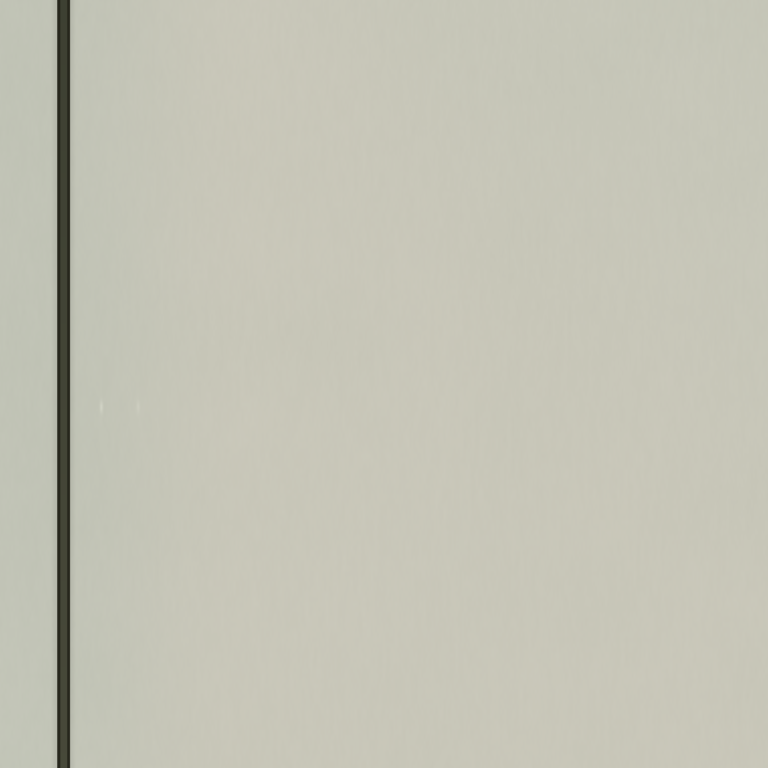
A WebGL 1 fragment shader for this texture:

```glsl
precision highp float;
// Pale grey-green painted panel with a dark vertical groove near the left side.
uniform vec2 u_resolution;

float hash(vec2 p) {
  vec3 q = fract(vec3(p.xyx) * 0.1031);
  q += dot(q, q.yzx + 33.33);
  return fract((q.x + q.y) * q.z);
}

float valueNoise(vec2 p) {
  vec2 cell = floor(p);
  vec2 f = fract(p);
  f = f * f * (3.0 - 2.0 * f);
  return mix(mix(hash(cell), hash(cell + vec2(1.0, 0.0)), f.x),
             mix(hash(cell + vec2(0.0, 1.0)), hash(cell + vec2(1.0, 1.0)), f.x), f.y);
}

// Smooth-edged vertical strip from left to right.
float strip(float x, float left, float right, float blur) {
  return smoothstep(left - blur, left + blur, x) * (1.0 - smoothstep(right - blur, right + blur, x));
}

void main() {
  vec2 uv = gl_FragCoord.xy / u_resolution;
  float edgeBlur = max(0.0011, 0.7 / u_resolution.x);

  // Paint: cooler beside the groove and at the upper right, warmer in the middle.
  vec3 color = mix(vec3(0.755, 0.765, 0.712), vec3(0.784, 0.778, 0.724), smoothstep(0.05, 0.32, uv.x));
  color = mix(color, vec3(0.772, 0.776, 0.722), 0.7 * smoothstep(1.1, 1.9, uv.x + uv.y));
  color += 0.008 * smoothstep(0.3, 0.0, uv.y) * smoothstep(0.25, 0.0, uv.x);

  // Soft mottling and faint upright grain.
  color += 0.007 * (valueNoise(uv * 9.0) - 0.5) * vec3(1.0, 0.6, 0.8);
  color += 0.006 * (valueNoise(uv * vec2(190.0, 42.0)) - 0.5);
  color += 0.005 * (valueNoise(uv * vec2(380.0, 150.0) + 17.0) - 0.5);

  // Groove: shaded rims, dark walls and a slightly lighter floor.
  color *= 1.0 - 0.05 * strip(uv.x, 0.069, 0.096, 0.004);
  color = mix(color, vec3(0.15, 0.15, 0.11), strip(uv.x, 0.0745, 0.0912, edgeBlur));
  vec3 floorColor = mix(vec3(0.28, 0.285, 0.225), vec3(0.24, 0.25, 0.195), uv.y);
  color = mix(color, floorColor, strip(uv.x, 0.0785, 0.0875, edgeBlur));

  // Two tiny pale chips in the paint.
  for (int i = 0; i < 2; i++) {
    float n = float(i);
    vec2 offset = (uv - vec2(0.132 + 0.048 * n, 0.470)) / vec2(0.0022, 0.008);
    color += (0.055 - 0.025 * n) * exp(-dot(offset, offset));
  }

  gl_FragColor = vec4(color, 1.0);
}
```
